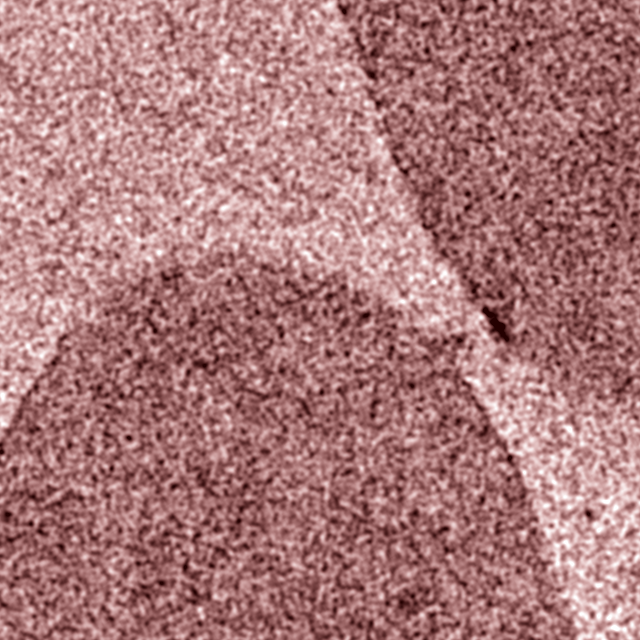
Write a WebGL 2 fragment shader that draws this texture.

```glsl
#version 300 es
precision highp float;

uniform vec2 u_resolution;
out vec4 outColor;

const int KNOTS = 9;

float hash(vec2 cell) {
    vec3 q = fract(vec3(cell.xyx) * 0.1031);
    q += dot(q, q.yzx + 33.33);
    return fract((q.x + q.y) * q.z);
}

// Smooth value noise centred on zero
float valueNoise(vec2 p) {
    vec2 i = floor(p), f = fract(p);
    f = f * f * (3.0 - 2.0 * f);
    float low = mix(hash(i), hash(i + vec2(1, 0)), f.x);
    float high = mix(hash(i + vec2(0, 1)), hash(i + vec2(1, 1)), f.x);
    return mix(low, high, f.y) - 0.5;
}

// Dot product of a random unit gradient with the corner offset
float cornerSlope(vec2 cell, vec2 p) {
    float angle = 6.2832 * hash(cell);
    return dot(vec2(cos(angle), sin(angle)), p - cell);
}

// Gradient noise centred on zero
float gradientNoise(vec2 p) {
    vec2 i = floor(p), f = fract(p);
    f = f * f * (3.0 - 2.0 * f);
    float low = mix(cornerSlope(i, p), cornerSlope(i + vec2(1, 0), p), f.x);
    float high = mix(cornerSlope(i + vec2(0, 1), p), cornerSlope(i + vec2(1, 1), p), f.x);
    return mix(low, high, f.y);
}

vec2 rotate(vec2 p, float angle) {
    float c = cos(angle), s = sin(angle);
    return vec2(c * p.x - s * p.y, s * p.x + c * p.y);
}

// Signed distance to a left-to-right ridge line, positive above it
float ridgeDistance(vec2 p, vec2 knots[KNOTS]) {
    float nearest = 10.0;
    float height = p.x < knots[0].x ? knots[0].y : knots[KNOTS - 1].y;
    for (int i = 0; i < KNOTS - 1; i++) {
        vec2 a = knots[i], ab = knots[i + 1] - a, ap = p - a;
        float along = ap.x / ab.x;
        if (along >= 0.0 && along < 1.0) height = a.y + along * ab.y;
        float t = clamp(dot(ap, ab) / dot(ab, ab), 0.0, 1.0);
        nearest = min(nearest, length(ap - ab * t));
    }
    return p.y > height ? nearest : -nearest;
}

// Soft elliptical spot
float spot(vec2 p, vec2 center, vec2 radius, float angle) {
    vec2 q = rotate(p - center, -angle) / radius;
    return exp(-dot(q, q));
}

float band(float d, float width) {
    return exp(-d * d / (width * width));
}

// Maps brightness to a rose tint
vec3 roseTint(float tone) {
    float l = clamp(tone, 0.0, 1.0);
    float red = l + (1.0 - l) * (0.14 + 0.54 * l);
    return vec3(red, l, l);
}

void main() {
    vec2 uv = gl_FragCoord.xy / u_resolution;

    // Grain and cloud layers
    float cloud = valueNoise(uv * 11.0 + 3.0);
    float coarse = valueNoise(uv * 26.0 + 7.0);
    float medium = gradientNoise(rotate(uv, 0.6) * 46.0 + 19.0);
    float grain = 0.34 * valueNoise(rotate(uv, 0.35) * 112.0 + 41.0);
    grain += 0.36 * gradientNoise(rotate(uv, 0.9) * 86.0 + 57.0);
    grain += 0.3 * gradientNoise(rotate(uv, 1.1) * 116.0 + 83.0);
    grain += 0.15 * medium + 0.1 * coarse + 0.07 * cloud;

    // Region boundaries
    vec2 domeKnots[KNOTS] = vec2[KNOTS](
        vec2(-0.05, 0.2), vec2(0.03, 0.365), vec2(0.105, 0.478),
        vec2(0.24, 0.577), vec2(0.36, 0.612), vec2(0.53, 0.572),
        vec2(0.7, 0.455), vec2(0.81, 0.27), vec2(0.93, -0.07));
    vec2 slabKnots[KNOTS] = vec2[KNOTS](
        vec2(0.49, 1.1), vec2(0.529, 1.0), vec2(0.575, 0.876),
        vec2(0.62, 0.746), vec2(0.668, 0.635), vec2(0.729, 0.551),
        vec2(0.785, 0.479), vec2(0.88, 0.4), vec2(1.05, 0.34));
    vec2 wobble = 0.008 * vec2(coarse, medium);
    float domeDist = ridgeDistance(uv + wobble, domeKnots);
    float slabDist = ridgeDistance(uv + wobble, slabKnots);

    // Base tones
    float shoulder = smoothstep(0.08, 0.16, uv.x) * (1.0 - smoothstep(0.26, 0.36, uv.x));
    float crown = smoothstep(0.28, 0.38, uv.x) * (1.0 - smoothstep(0.62, 0.72, uv.x));
    float domeSoft = 0.009 + 0.016 * crown + 0.028 * shoulder;
    float slabSoft = mix(0.008, 0.045, smoothstep(0.78, 0.9, uv.x));
    float inDome = 1.0 - smoothstep(-domeSoft, domeSoft, domeDist);
    float inSlab = smoothstep(-slabSoft, slabSoft, slabDist);
    float lowerRight = smoothstep(0.68, 0.95, uv.x) * (1.0 - smoothstep(0.2, 0.5, uv.y));
    float light = 0.585 + 0.06 * lowerRight;
    light += (0.1 + 0.04 * crown - 0.06 * shoulder) * exp(-abs(domeDist) / 0.045);
    light += 0.07 * exp(-abs(slabDist) / 0.035) * smoothstep(0.45, 0.55, uv.y);
    float domeTone = 0.41 - 0.035 * exp(-abs(domeDist) / 0.05);
    domeTone += 0.07 * spot(uv, vec2(0.76, 0.24), vec2(0.07, 0.16), 0.35);
    float tone = mix(mix(light, domeTone, inDome), 0.4, inSlab);

    // Broken dark seams
    float slabSeam = band(slabDist - 0.003, 0.006) * smoothstep(0.43, 0.5, uv.y);
    float domeSides = 1.0 - smoothstep(0.08, 0.13, uv.x)
        + smoothstep(0.68, 0.73, uv.x) * smoothstep(0.2, 0.3, uv.y);
    float domeSeam = band(domeDist + 0.003, 0.006) * domeSides;
    tone -= clamp(0.2 + 0.5 * medium + 0.2 * coarse, 0.0, 0.4) * (slabSeam + domeSeam);

    // Dark blots and the bright gap at the junction
    float blots = spot(uv, vec2(0.78, 0.481), vec2(0.015, 0.034), 0.5);
    blots += 0.8 * spot(uv, vec2(0.707, 0.464), vec2(0.028, 0.018), 0.0);
    blots += 0.4 * spot(uv, vec2(0.735, 0.542), vec2(0.012, 0.025), 0.6);
    blots += 0.5 * spot(uv, vec2(0.267, 0.57), vec2(0.014, 0.016), 0.0);
    blots += 0.5 * spot(uv, vec2(0.64, 0.065), vec2(0.024, 0.012), 0.5);
    blots += 0.9 * spot(uv, vec2(0.921, 0.195), vec2(0.009, 0.011), 0.0);
    tone -= 0.55 * blots;
    tone += 0.14 * spot(uv, vec2(0.75, 0.475), vec2(0.016, 0.025), 0.0);

    outColor = vec4(roseTint(tone + grain * (1.0 + 0.1 * lowerRight)), 1.0);
}
```
